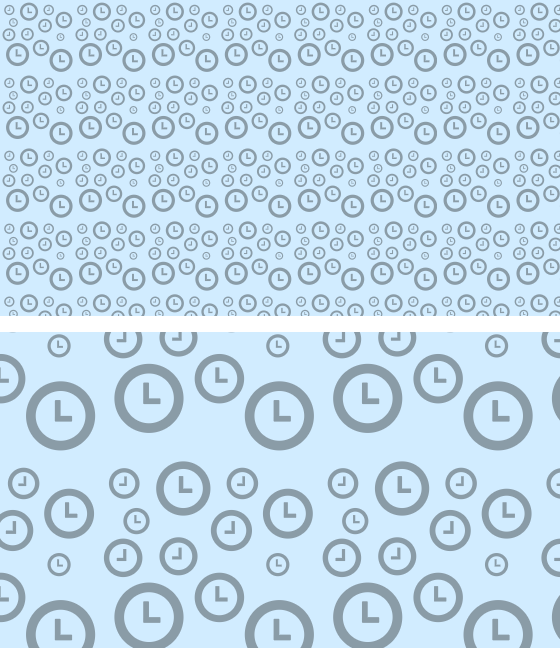
Top: the whole. Bottom: its middle third, enlarged.
Give the GLSL for this pattern, as a WebGL 1 fragment shader.

```glsl
precision highp float;
// Rows of grey clock icons on pale blue: one square tile of twelve dials repeats
// from the top left corner. Each dial is a thick ring with an L of two hands,
// built from distance functions; some dials have the hands mirrored.

uniform vec2 u_resolution;

float boxDistance(vec2 p, vec2 halfSize) {
  vec2 d = abs(p) - halfSize;
  return length(max(d, 0.0)) + min(max(d.x, d.y), 0.0);
}

// Signed distance to a dial of radius 1, y pointing up.
float clockDistance(vec2 p) {
  float ring = abs(length(p) - 0.86) - 0.14;
  float minuteHand = boxDistance(p - vec2(-0.083, 0.146), vec2(0.053, 0.282));
  float hourHand = boxDistance(p - vec2(0.083, -0.083), vec2(0.22, 0.053));
  return min(ring, min(minuteHand, hourHand) - 0.03);
}

void main() {
  // The canvas is 7.68 tiles wide; a tile is 100 units, measured down from the top.
  float pixel = 768.0 / u_resolution.x;
  vec2 fromTop = vec2(gl_FragCoord.x, u_resolution.y - gl_FragCoord.y);
  vec2 tilePos = mod(fromTop * pixel, 100.0);

  // Dials: centre, radius, and side the hour hand points to (1 right, -1 left).
  vec4 dials[12];
  dials[0] = vec4(12.8, 13.7, 7.0, -1.0);
  dials[1] = vec4(39.8, 16.0, 12.4, 1.0);
  dials[2] = vec4(66.8, 13.7, 7.2, -1.0);
  dials[3] = vec4(87.6, 27.5, 11.4, 1.0);
  dials[4] = vec4(18.4, 30.9, 6.0, 1.0);
  dials[5] = vec4(61.8, 35.2, 9.4, -1.0);
  dials[6] = vec4(12.3, 47.7, 8.8, -1.0);
  dials[7] = vec4(37.6, 47.0, 8.7, -1.0);
  dials[8] = vec4(83.0, 50.8, 5.3, 1.0);
  dials[9] = vec4(56.3, 65.8, 11.3, 1.0);
  dials[10] = vec4(24.1, 74.8, 15.8, 1.0);
  dials[11] = vec4(83.7, 82.8, 15.8, 1.0);

  float nearest = 100.0;
  for (int i = 0; i < 12; i++) {
    vec4 dial = dials[i];
    vec2 local = (tilePos - dial.xy) * vec2(dial.w, -1.0) / dial.z;
    nearest = min(nearest, clockDistance(local) * dial.z);
  }

  // Grey ink with an edge one pixel wide.
  float ink = clamp(0.5 - nearest / pixel, 0.0, 1.0);
  vec3 color = mix(vec3(0.82, 0.925, 1.0), vec3(0.54, 0.61, 0.655), ink);
  gl_FragColor = vec4(color, 1.0);
}
```
